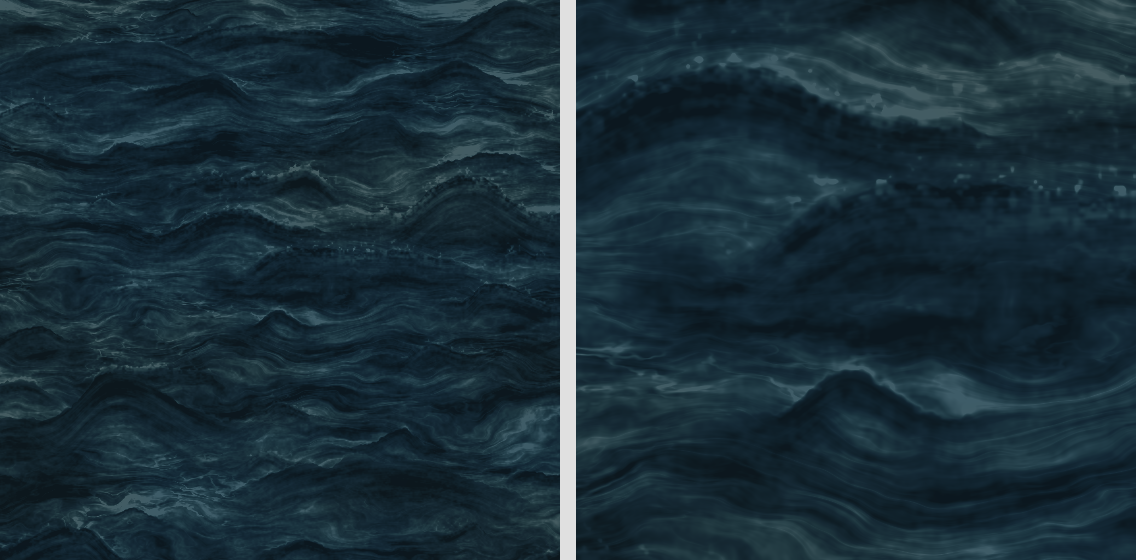
Left, the full canvas; right, a detail of the centre.
A three.js fragment shader for this texture:

```glsl
// A dark stormy sea: long wind-drawn streaks of water, overlapped by wave crests.
// Warped layered noise gives a tone, waves are painted from far to near over it,
// cellular lace and grain add the foam, and a ramp turns the tone into colour.
varying vec2 vUv;
const int WAVE_COUNT = 36;

float hash(vec2 p) { return fract(sin(dot(p, vec2(127.1, 311.7))) * 43758.5); }

float noise(vec2 p) {
  vec2 cell = floor(p);
  vec2 f = fract(p);
  f = f * f * (3.0 - 2.0 * f);
  float low = mix(hash(cell), hash(cell + vec2(1.0, 0.0)), f.x);
  float high = mix(hash(cell + vec2(0.0, 1.0)), hash(cell + 1.0), f.x);
  return mix(low, high, f.y);
}

float layeredNoise(vec2 p) {
  float sum = 0.0, weight = 0.533;
  for (int i = 0; i < 4; i++) {
    sum += weight * noise(p);
    p = p * 2.03 + vec2(17.3, 9.1);
    weight *= 0.5;
  }
  return sum;
}

// Sharp bright folds where the noise crosses its middle.
float folds(vec2 p) { return pow(1.0 - abs(2.0 * layeredNoise(p) - 1.0), 7.0); }

// Bright threads along the borders of cells.
float cellLace(vec2 p) {
  vec2 cell = floor(p);
  float nearest = 8.0, second = 8.0;
  for (int i = 0; i < 9; i++) {
    vec2 id = cell + vec2(mod(float(i), 3.0), floor(float(i) / 3.0)) - 1.0;
    float d = length(id + vec2(hash(id), hash(id + 41.0)) - p);
    second = min(second, max(nearest, d));
    nearest = min(nearest, d);
  }
  return 1.0 - smoothstep(0.0, 0.25, second - nearest);
}

// Bends the plane with slow sines and noise; streaks tighten towards the top.
vec2 bendWater(vec2 p) {
  vec2 q = vec2(p.x, p.y + 0.3 * p.y * p.y);
  q.y += 0.012 * sin(p.x * 12.6 + p.y * 17.0) + 0.007 * sin(p.x * 25.1 - p.y * 31.0);
  q.x += 0.16 * (layeredNoise(p * vec2(4.0, 9.0)) - 0.5);
  q.y += 0.1 * (layeredNoise(p * vec2(7.0, 11.0) + 31.0) - 0.5);
  return q;
}

float waterTone(vec2 q) {
  float broad = layeredNoise(q * vec2(4.0, 16.0)) - 0.5;
  float fine = layeredNoise(q * vec2(26.0, 120.0) + 11.0) - 0.5;
  float threads = 0.2 * folds(q * vec2(6.0, 26.0) + 3.0) + 0.2 * folds(q * vec2(13.0, 62.0) + 8.0);
  return 0.27 + 1.4 * broad + 0.65 * fine + threads;
}

// Paints one wave over the tone: lit water behind, dark face, foam on the lip.
float paintWave(float tone, vec2 p, float id, float lace, float grain) {
  vec2 shape = vec2(hash(vec2(id, 1.7)), hash(vec2(id, 5.3)));
  float y = 1.03 - 1.08 * id / float(WAVE_COUNT - 1);
  float centre = fract(id * 0.618 + 0.2 * hash(vec2(id, 9.1)));
  float width = mix(0.05, 0.24, shape.x * shape.x) * mix(1.25, 0.95, y);
  float height = width * mix(0.24, 0.36, shape.y);
  float dx = fract(p.x - centre + 0.5) - 0.5;
  float lean = mix(0.6, 1.6, hash(vec2(id, 3.9)));
  float u = dx / width * (dx > 0.0 ? lean : 1.0 / lean);
  float span = 1.0 - smoothstep(0.3, 1.3, abs(u));
  if (span <= 0.0) return tone;

  float profile = mix(exp(-1.8 * u * u), 1.0 / (1.0 + 6.0 * u * u), shape.y);
  float depth = y + height * profile - p.y + 0.16 * height * sin(u * 6.0 + id);
  float rough = layeredNoise(vec2(p.x * 22.0, id * 9.0)) - 0.5;
  float below = depth + rough * height * 0.4 + 0.007 * (grain - 0.5);
  if (below < -0.07 || below > height * 3.0) return tone;

  // Streaks sweep down the face alongside the crest.
  float streak = layeredNoise(vec2(dx * 13.0 + depth * 26.0, depth * 75.0) + id * 7.0);
  float fall = below / height;
  float faceTone = 0.1 + 1.0 * (streak - 0.48) + 0.12 * fall;
  float edge = smoothstep(-0.001, 0.003, below);
  tone += 0.14 * span * exp(-abs(below) / 0.018) * (1.0 - edge);
  tone = mix(tone, faceTone, 0.93 * edge * span * exp(-0.7 * fall * fall));

  float foaming = smoothstep(0.3, 0.75, hash(vec2(id, 7.7))) * mix(0.35, 1.0, y);
  float lip = edge * span * span * exp(-max(below, 0.0) / (0.12 * height + 0.004));
  float froth = smoothstep(0.32, 0.75, 0.6 * grain + 0.4 * streak) + 0.3 * lace;
  float spray = (1.0 - edge) * span * exp(min(below, 0.0) / 0.012);
  float glint = exp(-below * below / 0.00001) * span * smoothstep(-0.05, 0.2, rough);
  tone += lip * (0.06 + 1.1 * foaming * froth) + 0.25 * glint;
  return tone + 0.7 * foaming * spray * smoothstep(0.68, 0.85, grain);
}

vec3 seaColour(float tone) {
  float t = clamp(tone, 0.0, 1.0) * 5.0;
  vec3 c = mix(vec3(0.045, 0.092, 0.12), vec3(0.06, 0.13, 0.17), clamp(t, 0.0, 1.0));
  c = mix(c, vec3(0.08, 0.16, 0.21), clamp(t - 1.0, 0.0, 1.0));
  c = mix(c, vec3(0.11, 0.21, 0.25), clamp(t - 2.0, 0.0, 1.0));
  c = mix(c, vec3(0.16, 0.27, 0.31), clamp(t - 3.0, 0.0, 1.0));
  return mix(c, vec3(0.25, 0.36, 0.40), clamp(t - 4.0, 0.0, 1.0));
}

void main() {
  vec2 q = bendWater(vUv);
  float grain = 0.55 * noise(vUv * 150.0) + 0.45 * noise(vUv * 290.0 + 5.0);
  float ragged = layeredNoise(vUv * vec2(30.0, 60.0));
  float lace = cellLace(q * vec2(17.0, 50.0) + 1.6 * ragged) * smoothstep(0.35, 0.6, ragged);
  // Drifting foam lies in patches on the open water.
  float patches = smoothstep(0.5, 0.7, layeredNoise(q * vec2(5.0, 12.0) + 20.0));
  float tone = waterTone(q) + patches * (0.04 + 0.4 * lace);
  for (int i = 0; i < WAVE_COUNT; i++) tone = paintWave(tone, vUv, float(i), lace, grain);
  tone = 0.33 + 1.25 * (tone - 0.31) + 0.22 * (grain - 0.5);
  float blueness = smoothstep(0.3, 0.7, layeredNoise(vUv * vec2(3.0, 6.0) + 50.0));
  vec3 tint = mix(vec3(1.08, 1.0, 0.95), vec3(0.97, 1.0, 1.02), blueness);
  gl_FragColor = vec4(seaColour(tone) * tint, 1.0);
}
```
